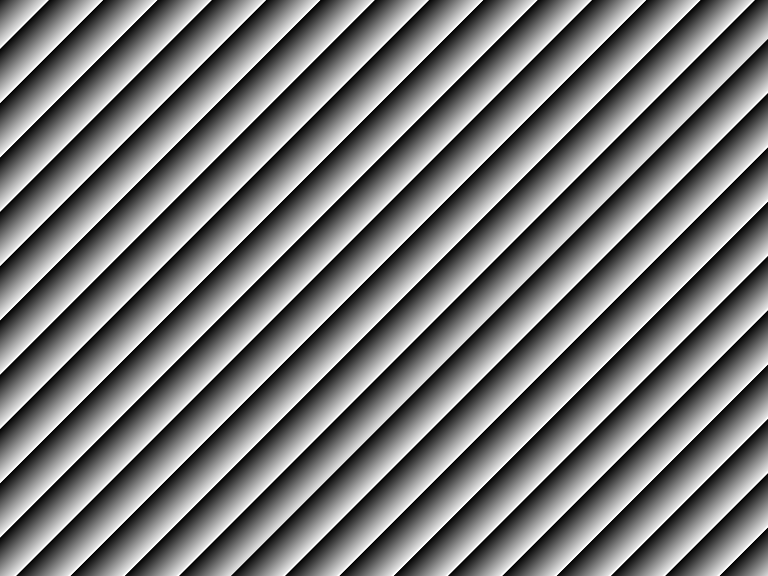
A Shadertoy shader for this pattern:

```glsl
// Diagonal sawtooth bands fading from black to white, with one slipped seam.

// Grey level of a band; phase counts whole bands, pixel is one pixel in bands.
float bandShade(float phase, float pixel) {
    float t = fract(phase);
    float ramp = 0.95 * t;

    // Thin bright lip at the end of the ramp
    ramp = mix(ramp, 1.0, smoothstep(0.93, 0.98, t));

    // Smoothed drop from the lip to the next dark start
    float edge = phase - round(phase);
    float drop = smoothstep(-0.5 * pixel, 0.5 * pixel, edge);
    float before = edge < 0.0 ? ramp : 1.0;
    float after = edge < 0.0 ? 0.0 : ramp;
    return abs(edge) < 0.5 * pixel ? mix(before, after, drop) : ramp;
}

void mainImage(out vec4 fragColor, in vec2 fragCoord) {
    // Diagonal coordinate from the upper left corner, in canvas heights
    vec2 uv = fragCoord / iResolution.y;
    float diagonal = uv.x + 1.0 - uv.y;

    // Fifteen bands per canvas height, measured across the bands
    float period = sqrt(2.0) / 15.0;
    float pixel = 15.0 / iResolution.y;

    // Bands beyond the seam restart slightly early
    float seam = 1.4005;
    float seamPhase = (diagonal - seam) / period;
    float upper = bandShade((diagonal - 0.0851) / period, pixel);
    float lower = bandShade(seamPhase, pixel);
    float side = smoothstep(-0.5 * pixel, 0.5 * pixel, seamPhase);

    fragColor = vec4(vec3(mix(upper, lower, side)), 1.0);
}
```
